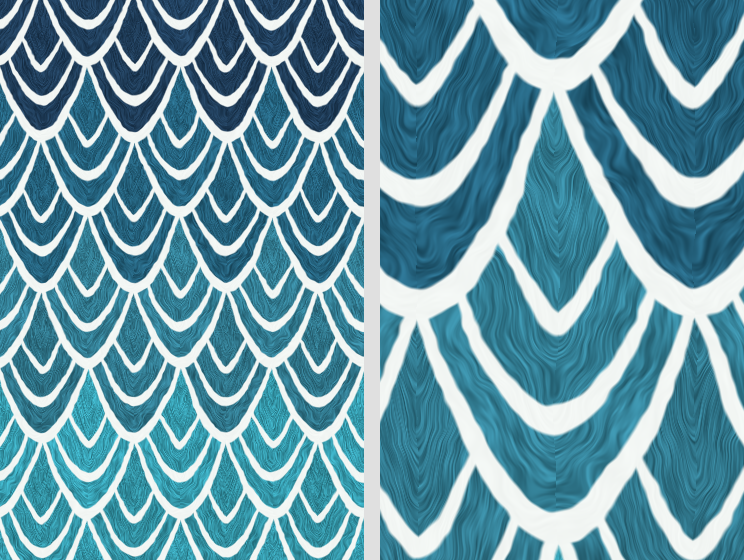
Left, the full canvas; right, a detail of the centre.
Give the GLSL for this pattern, as a Shadertoy shader.

```glsl
// Overlapping pointed scales with nested white chevrons, navy to teal, in tufted wool.

const float ROW_HEIGHT = 0.1344;   // fraction of the canvas height
const float COLUMN = 1.226;        // column width, in rows
const vec2 FIRST_TIP = vec2(1.168, 0.62);
const vec3 WHITE = vec3(0.95, 0.965, 0.955);

float hash(vec2 p) {
    return fract(sin(dot(p, vec2(127.1, 311.7))) * 43758.5453);
}

float noise(vec2 p) {
    vec2 i = floor(p), f = fract(p);
    f = f * f * (3.0 - 2.0 * f);
    return mix(mix(hash(i), hash(i + vec2(1, 0)), f.x),
               mix(hash(i + vec2(0, 1)), hash(i + vec2(1, 1)), f.x), f.y);
}

// Approximate signed distance to a cusp rising from its tip; positive above.
float cuspDistance(vec2 p, float base, float halfSpan, float rise, float power) {
    float u = max(abs(p.x), 1e-4) / halfSpan;
    float slope = rise * power / halfSpan * pow(u, power - 1.0);
    return (p.y - base - rise * pow(u, power)) / sqrt(1.0 + slope * slope);
}

// Coverage of a line that thins from its tip to its ends.
float taperedLine(float dist, float along, float tipWidth, float endWidth, float blur) {
    float halfWidth = mix(tipWidth, endWidth, clamp(along, 0.0, 1.0));
    return 1.0 - smoothstep(-blur, blur, abs(dist) - halfWidth);
}

// Dye changes every two rows, the lower row of each pair slightly deeper.
vec3 rowColor(float row) {
    float tone = floor((6.0 - row) * 0.5);
    vec3 dye = tone < 0.5 ? vec3(0.125, 0.245, 0.36)
             : tone < 1.5 ? vec3(0.145, 0.395, 0.505)
             : tone < 2.5 ? vec3(0.195, 0.485, 0.570)
                          : vec3(0.205, 0.595, 0.665);
    return dye * mix(1.02, 0.95, mod(row, 2.0));
}

// Short strands that follow the contour of a scale.
float strands(vec2 p, float dist, float seed) {
    float along = abs(p.x) + 0.6 * p.y;
    float bend = noise(p * 7.0 + seed) * 0.12;
    vec2 q = vec2(along * 10.0, (dist + bend) * 46.0) + seed;
    float side = step(0.0, p.x) * 31.0;
    return 0.65 * noise(q + side) + 0.35 * noise(q * 1.9 + side + 17.0) - 0.5;
}

// Paints one row of scales over the rows below it.
vec3 paintRow(vec3 under, vec2 q, float row, float blur) {
    float x = q.x - FIRST_TIP.x + 0.5 * COLUMN * mod(row, 2.0);
    float column = floor(x / COLUMN + 0.5);
    vec2 p = vec2(x - column * COLUMN, q.y - FIRST_TIP.y - row);
    float u = abs(p.x);
    float halfColumn = 0.5 * COLUMN;

    float rim = cuspDistance(p, 0.0, halfColumn, 1.0, 1.8);
    float middle = cuspDistance(p, 0.48, 0.436, 0.57, 1.9);
    float inner = cuspDistance(p, 0.91, 0.242, 0.37, 1.5);

    float seed = 40.0 * hash(vec2(column, row));
    float grain = strands(p, rim, seed);
    vec3 wool = rowColor(row) * (1.0 + 0.55 * grain) + 0.05 * grain;
    wool *= 0.97 + 0.06 * hash(vec2(row, column + 5.0));
    vec3 yarn = WHITE * (1.0 + 0.035 * grain);

    float chevrons = max(taperedLine(middle, u / 0.436, 0.066, 0.021, blur),
                         taperedLine(inner, u / 0.242, 0.048, 0.022, blur));
    vec3 scale = mix(wool, yarn, chevrons);
    vec3 color = mix(under, scale, smoothstep(-blur, blur, rim));
    return mix(color, yarn, taperedLine(rim, u / halfColumn, 0.072, 0.026, blur));
}

void mainImage(out vec4 fragColor, in vec2 fragCoord) {
    vec2 q = fragCoord / iResolution.y / ROW_HEIGHT;
    float blur = max(0.9 / (iResolution.y * ROW_HEIGHT), 0.009);

    // Slightly uneven, hand-tufted outlines
    q += 0.035 * (vec2(noise(q * 3.5), noise(q * 3.5 + 53.0)) - 0.5);
    q += 0.014 * (vec2(noise(q * 17.0), noise(q * 17.0 + 29.0)) - 0.5);

    // Lower rows first, so upper scales overlap them
    float row = floor(q.y - FIRST_TIP.y);
    vec3 color = WHITE;
    for (float k = -1.0; k <= 1.0; k++) {
        color = paintRow(color, q, row + k, blur);
    }
    fragColor = vec4(clamp(color, 0.0, 1.0), 1.0);
}
```
